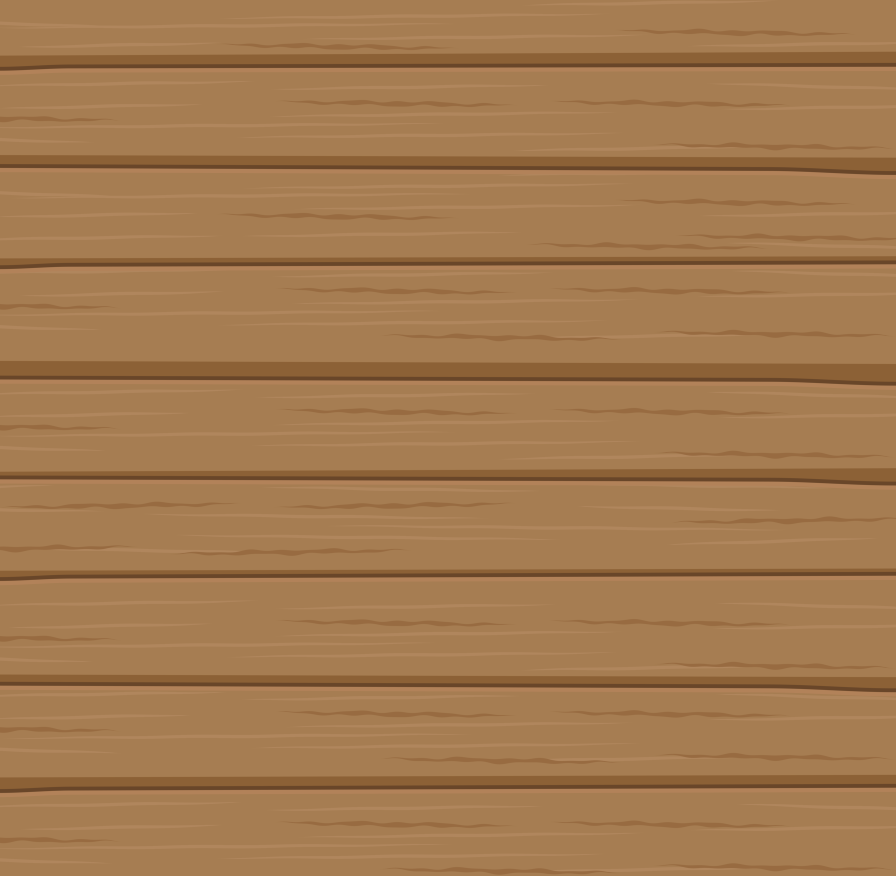
A Shadertoy shader for this texture:

```glsl
const vec3 WOOD = vec3(0.65, 0.49, 0.32);
const vec3 LIGHT_GRAIN = vec3(0.69, 0.525, 0.365);
const vec3 DARK_GRAIN = vec3(0.595, 0.42, 0.255);
const vec3 LIT_EDGE = vec3(0.70, 0.51, 0.35);
const vec3 BEVEL = vec3(0.55, 0.38, 0.21);
const vec3 GAP = vec3(0.41, 0.275, 0.16);

// Each seam: gap height at left and right, bevel top at left and right
const vec4 SEAMS[8] = vec4[8](
    vec4(7.60, 7.40, 6.35, 5.90), vec4(18.95, 19.35, 17.70, 18.00),
    vec4(30.25, 29.95, 29.50, 29.25), vec4(43.10, 43.40, 41.20, 41.55),
    vec4(54.50, 54.80, 53.85, 53.45), vec4(65.85, 65.50, 65.15, 64.90),
    vec4(78.05, 78.40, 77.00, 77.30), vec4(90.05, 89.70, 88.75, 88.45));

// Height where the grain motif starts on each plank
const float GRAIN_TOP[9] = float[9](-0.4, 7.6, 19.0, 29.0, 42.8, 53.5, 66.9, 77.3, 89.9);

// Light grain motif: start x, start y, length
const vec3 LIGHT_MOTIF[10] = vec3[10](
    vec3(29, 2.6, 33), vec3(0, 4.8, 24), vec3(32, 5.7, 41), vec3(-2, 7.0, 55), vec3(26, 8.1, 46),
    vec3(80, 4.9, 30), vec3(-4, 2.2, 32), vec3(58, 9.6, 30), vec3(82, 1.9, 28), vec3(-12, 7.9, 25));

// Dark grain motifs: start x, y
const vec2 DARK_MOTIF[5] = vec2[5](
    vec2(31.3, 4.0), vec2(62.6, 4.0), vec2(-14, 5.7), vec2(74.5, 8.9), vec2(43.2, 9.3));
const vec2 DARK_VARIANT[4] = vec2[4](
    vec2(24.6, 5.5), vec2(70, 3.9), vec2(77, 7.9), vec2(60, 8.9));

// Coverage of a tapered streak that drifts by drop along its length
float streak(vec2 p, vec2 start, float len, float drop, float halfWidth, float aa) {
    float t = (p.x - start.x) / len;
    float taper = max(4.0 * t * (1.0 - t), 0.0);
    float d = abs(p.y - start.y - drop * t) - halfWidth * taper;
    return smoothstep(aa, -aa, d) * smoothstep(0.0, 0.25, taper);
}

// Gap centre, with one end of the plank sagging
float gapHeight(vec4 seam, float x) {
    float sag = seam.y > seam.x ? 0.4 * smoothstep(88.0, 102.0, x)
                                : 0.25 * smoothstep(8.0, 0.0, x);
    return mix(seam.x, seam.y, x / 102.4) + sag;
}

vec3 grain(vec2 p, int plank, float aa) {
    bool variant = plank == 0 || plank == 2;
    vec2 g = vec2(plank == 5 ? 90.4 - p.x : p.x, p.y - GRAIN_TOP[plank]);
    vec3 color = WOOD;

    // Pale streaks
    float pale = 0.0;
    for (int i = 0; i < 10; i++) {
        vec3 s = LIGHT_MOTIF[i];
        if (variant) s.y = 10.6 - s.y;
        s.x += 2.0 * sin(float(plank) * 2.4 + float(i));
        float drop = i < 8 ? -0.5 : 0.8;
        vec2 q = g + vec2(0, 0.04 * sin(g.x * 0.5 + float(i)));
        pale = max(pale, streak(q, s.xy, s.z, drop, 0.19, aa));
    }
    color = mix(color, LIGHT_GRAIN, pale);

    // Dark wavy streaks
    float dark = 0.0;
    int count = variant || plank == 1 || plank == 4 || plank == 6 ? 4 : 5;
    for (int i = 0; i < count; i++) {
        vec2 s = variant ? DARK_VARIANT[i] : DARK_MOTIF[i];
        float x = g.x - s.x;
        vec2 q = g + vec2(0, 0.08 * sin(x * 0.8) + 0.05 * sin(x * 1.9 + float(i)));
        float halfWidth = 0.24 + 0.07 * sin(x * 1.3 + 2.0);
        dark = max(dark, streak(q, s, 28.0, 0.45, halfWidth, aa));
    }
    return mix(color, DARK_GRAIN, dark);
}

void mainImage(out vec4 fragColor, in vec2 fragCoord) {
    // Hundredths of the canvas height, y downward
    vec2 p = 100.0 * fragCoord / iResolution.y;
    p = vec2(p.x * 1.024 * iResolution.y / iResolution.x, 100.0 - p.y);
    float aa = 70.0 / iResolution.y;

    int plank = 0;
    for (int i = 0; i < 8; i++) plank += int(p.y > gapHeight(SEAMS[i], p.x));
    vec3 color = grain(p, plank, aa);

    // Lit edge below each gap, bevel above it
    for (int i = 0; i < 8; i++) {
        float below = p.y - gapHeight(SEAMS[i], p.x);
        float bevelTop = mix(SEAMS[i].z, SEAMS[i].w, p.x / 102.4);
        float lit = smoothstep(-aa, aa, below) * smoothstep(aa, -aa, below - 0.7);
        float bevel = smoothstep(-aa, aa, p.y - bevelTop) * smoothstep(aa, -aa, below);
        color = mix(color, LIT_EDGE, lit);
        color = mix(color, BEVEL, bevel);
        color = mix(color, GAP, smoothstep(aa, -aa, abs(below) - 0.22));
    }
    fragColor = vec4(color, 1.0);
}
```
